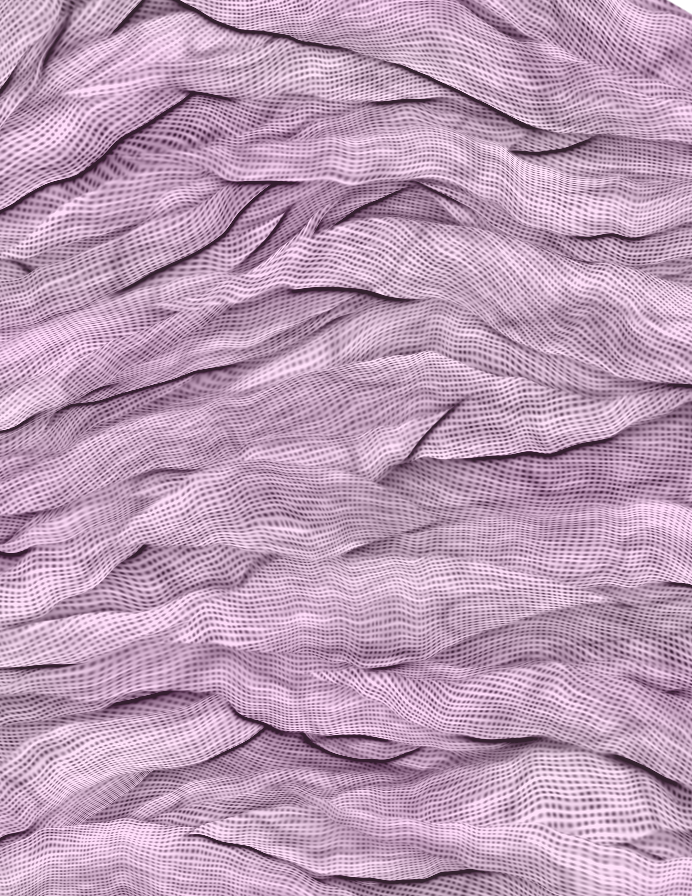
Give the GLSL for this texture, as a Shadertoy shader.

```glsl
float hash(vec2 p) {
    vec3 q = fract(p.xyx * 0.1031);
    q += dot(q, q.yzx + 33.33);
    return fract((q.x + q.y) * q.z);
}

float noise(vec2 p) {
    vec2 cell = floor(p), f = fract(p);
    f = f * f * (3.0 - 2.0 * f);
    return mix(mix(hash(cell), hash(cell + vec2(1, 0)), f.x),
               mix(hash(cell + vec2(0, 1)), hash(cell + 1.0), f.x), f.y);
}

float fbm(vec2 p) {
    float sum = 0.0, weight = 0.55;
    for (int i = 0; i < 3; i++) {
        sum += weight * noise(p);
        p = p * 2.03 + 11.7;
        weight *= 0.5;
    }
    return sum;
}

mat2 rotation(float angle) {
    float c = cos(angle), s = sin(angle);
    return mat2(c, -s, s, c);
}

// Brightness of one piece of open-weave gauze, wrinkled along its x axis
float gauze(vec2 q, float seed) {
    vec2 bent = q + 0.03 * vec2(0.0, noise(q * vec2(6.0, 8.0) + seed * 2.0));
    float wrinkle = fbm(bent * vec2(5.0, 24.0) + seed * 17.0);
    float broad = noise(q * vec2(5.0, 9.0) + seed * 7.0);
    float pleat = abs(noise(bent * vec2(5.0, 15.0) + seed * 13.0) - 0.5);

    // Threads bend with the wrinkles
    vec2 w = rotation((hash(vec2(seed, 5.0)) - 0.5) * 0.7) * q;
    w += 0.04 * vec2(noise(q * 8.0 + seed), noise(q * vec2(7.0, 12.0) + seed + 40.0));
    w += vec2(0.004, 0.012) * wrinkle;
    w += 0.003 * vec2(noise(w * vec2(60.0, 20.0)), noise(w * vec2(20.0, 60.0) + 7.0));

    float warp = 0.5 + 0.5 * cos(6.2832 * 122.0 * w.x);
    float weft = 0.5 + 0.5 * cos(6.2832 * 148.0 * w.y);
    float gap = (1.0 - 0.7 * warp) * (1.0 - weft);
    float slub = noise(w * vec2(30.0, 148.0) + seed * 3.0);
    float fleck = noise(w * vec2(122.0, 148.0) + seed * 5.0);
    float openness = mix(0.28, 0.56, noise(q * vec2(7.0, 12.0) + seed + 80.0));

    return 0.81 + 0.36 * (wrinkle - 0.48) + 0.11 * (broad - 0.5)
         - 0.1 * smoothstep(0.06, 0.0, pleat) + 0.16 * (slub - 0.5)
         - openness * (gap * (0.6 + 0.8 * fleck) - 0.32);
}

void mainImage(out vec4 fragColor, in vec2 fragCoord) {
    vec2 p = fragCoord / iResolution.x;
    float height = iResolution.y / iResolution.x;
    float edge = 1.2 / iResolution.x;
    vec2 flow = p + 0.1 * vec2(noise(p * 3.0), noise(p * 3.5 + 30.0)) - 0.05;
    flow += 0.012 * vec2(noise(p * 15.0), noise(p * 14.0 + 50.0));

    float tone = gauze(rotation(0.15) * flow, 60.0) - 0.06;

    // Overlapping folds, each a bent lens lying over the earlier ones
    for (int i = 0; i < 48; i++) {
        float seed = float(i) + 1.0;
        float r1 = hash(vec2(seed, 1.7)), r2 = hash(vec2(seed, 9.2));
        float r3 = hash(vec2(seed, 23.4)), r4 = hash(vec2(seed, 41.8));
        vec2 center = vec2(mix(-0.1, 1.1, r1), height * fract(seed * 0.618));

        // Folds arch over the upper half and level out below
        float arch = mix(0.3, 1.0, smoothstep(0.2, 0.75, center.y / height));
        float angle = (0.62 - center.x) * 1.1 * arch + (r2 - 0.45) * 0.5;
        vec2 q = rotation(angle) * (flow - center);
        q.y += (r3 - 0.4) * 0.7 * q.x * q.x;
        q.y += 0.035 * (noise(vec2(q.x * 7.0, seed * 5.0)) - 0.5);
        q.y += 0.01 * (noise(vec2(q.x * 28.0, seed * 8.0)) - 0.5);

        float halfLength = mix(0.25, 0.65, r4);
        float halfWidth = mix(0.025, 0.085, r3);
        float taper = q.x / halfLength;
        float dist = abs(q.y) - halfWidth * (1.0 - taper * taper);

        // Soft shade beside the fold and short broken creases below it
        float below = smoothstep(0.01, -0.01, q.y);
        float outside = max(dist, 0.0);
        float crease = smoothstep(0.5, 0.85, noise(vec2(q.x * 10.0, seed * 3.0)));
        float shade = 0.17 * exp(-outside / 0.018)
                    + 0.8 * crease * exp(-outside * outside / 0.00003);
        tone *= 1.0 - shade * mix(0.25, 1.0, below);

        // Rims melt into the cloth behind, mostly along the upper side
        float melt = noise(vec2(q.x * 9.0, seed * 6.0 + 2.0));
        float rim = edge + mix(0.02 * r2 + 0.006, 0.008 * (1.0 - crease), below) * melt;
        float cover = smoothstep(0.0, -rim, dist);
        if (cover > 0.0) {
            float v = clamp(q.y / halfWidth, -1.0, 1.0);
            float lit = gauze(q + vec2(0.0, 0.25 * halfWidth * v * v * v), seed);
            lit += 0.03 * v + 0.03 * exp(dist / 0.006) * below;
            tone = mix(tone, lit, cover);
        }
    }

    // Mauve dye, a little greyer in patches and in the deepest creases
    tone = clamp(tone, 0.2, 1.0);
    float dye = 0.13 * smoothstep(0.0, 0.35, tone) * mix(0.8, 1.15, noise(p * vec2(5.0, 10.0) + 9.0));
    vec3 color = vec3(tone, tone - dye, tone - 0.02);

    // Bare backdrop in the top right corner
    float corner = dot(p - vec2(1.0, height), vec2(0.5, 0.85)) + 0.018;
    color = mix(color, vec3(1.0), smoothstep(-edge, edge, corner));

    fragColor = vec4(clamp(color, 0.0, 1.0), 1.0);
}
```
